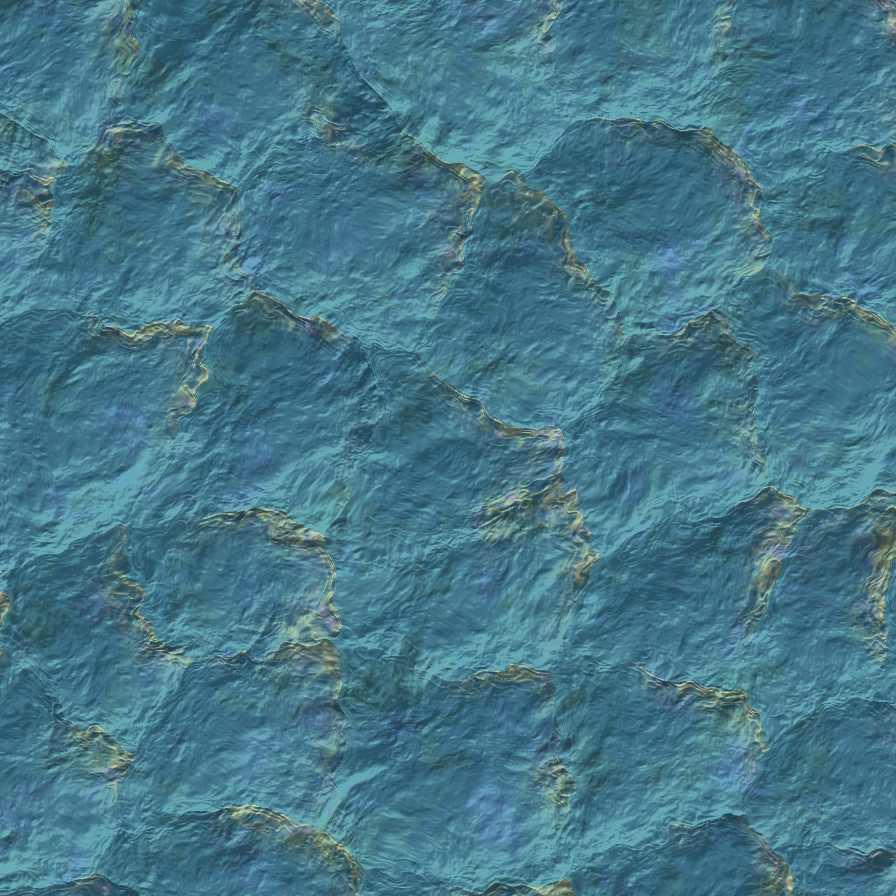
Reproduce this texture procedurally as a three.js fragment shader.

```glsl
varying vec2 vUv;

#define CELLS 4.8
#define BOWL_DEPTH 0.46
#define CRINKLE_DEPTH 0.074
#define CRINKLE_SCALE 3.4
#define LIGHT_DIR vec2(-0.45, 0.89)
#define DEEP vec3(0.155, 0.325, 0.400)
#define TEAL vec3(0.235, 0.440, 0.540)
#define PALE vec3(0.400, 0.665, 0.710)
#define MOSS vec3(0.275, 0.470, 0.460)
#define VIOLET vec3(0.285, 0.410, 0.590)
#define GOLD vec3(0.780, 0.750, 0.500)
#define ROSE vec3(0.680, 0.590, 0.670)

vec2 hash2(vec2 p) {
  p = vec2(dot(p, vec2(127.1, 311.7)), dot(p, vec2(269.5, 183.3)));
  return fract(sin(p) * 43758.545);
}

// Gradient noise, roughly -0.7 to 0.7
float noise(vec2 p) {
  vec2 i = floor(p), f = fract(p);
  vec2 u = f * f * f * (f * (f * 6.0 - 15.0) + 10.0);
  vec2 e = vec2(1.0, 0.0);
  float a = dot(hash2(i) * 2.0 - 1.0, f);
  float b = dot(hash2(i + e.xy) * 2.0 - 1.0, f - e.xy);
  float c = dot(hash2(i + e.yx) * 2.0 - 1.0, f - e.yx);
  float d = dot(hash2(i + e.xx) * 2.0 - 1.0, f - e.xx);
  return mix(mix(a, b, u.x), mix(c, d, u.x), u.y);
}

vec2 noise2(vec2 p) {
  return vec2(noise(p), noise(p + 37.0));
}

// Layered sines bend the cells, noise frays their borders
vec2 warp(vec2 p) {
  p += 0.14 * sin(p.yx * vec2(1.7, 2.1) + vec2(0.6, 2.0));
  p += 0.05 * sin(p.yx * vec2(4.3, 3.7) + vec2(1.9, 0.4));
  return p + 0.13 * noise2(p * 3.0) + 0.07 * noise2(p * 9.0 + 5.0);
}

// Cellular noise: nearest distance, gap to the second, offset from the centre
vec4 cellular(vec2 p) {
  vec2 base = floor(p), offset = vec2(0.0);
  float nearest = 8.0, second = 8.0;
  for (int y = -1; y <= 1; y++) {
    for (int x = -1; x <= 1; x++) {
      vec2 cell = base + vec2(float(x), float(y));
      vec2 r = p - cell - 0.1 - 0.8 * hash2(cell);
      float d = length(r);
      if (d < nearest) {
        second = nearest;
        nearest = d;
        offset = r;
      } else {
        second = min(second, d);
      }
    }
  }
  return vec4(nearest, second - nearest, offset);
}

// Creased folds, turned and refined with each octave
float crinkle(vec2 p) {
  p += 0.16 * noise2(p * 2.3 + 3.0);
  p = mat2(0.80, -0.60, 0.60, 0.80) * p * vec2(1.0, 1.15) * CRINKLE_SCALE;
  float sum = 0.0, amp = 1.0;
  for (int i = 0; i < 4; i++) {
    float n = noise(p);
    sum += amp * (0.4 * n - sqrt(n * n + 0.001));
    p = mat2(0.90, 0.44, -0.44, 0.90) * p * 2.1 + 11.3;
    amp *= 0.54;
  }
  return sum;
}

// Thin bright line along each zero crossing of the noise
float strand(vec2 p) {
  return pow(max(1.0 - 2.0 * abs(noise(p)), 0.0), 4.0);
}

// Branching fibres that run along the cell borders
float fibres(vec2 p, vec4 c) {
  float angle = atan(c.w, c.z);
  vec2 along = vec2(c.y * 6.5, angle * 2.2) + 0.55 * noise2(p * 6.0) + 0.3 * noise2(p * 15.0);
  return max(strand(along), 0.9 * strand(along * 1.9 + 7.0));
}

float height(vec2 p) {
  vec4 c = cellular(warp(p));
  float rim = exp(-c.y * 5.0);
  float bowl = BOWL_DEPTH * c.x * c.x;
  return bowl + CRINKLE_DEPTH * (0.8 + 0.9 * rim) * crinkle(p) + 0.016 * rim * fibres(p, c);
}

void main() {
  vec2 p = vUv * CELLS + vec2(3.0, 7.0);
  vec4 c = cellular(warp(p));

  // Relief lighting
  vec2 e = vec2(0.008, 0.0);
  float h = height(p);
  vec2 slope = vec2(height(p + e.xy) - h, height(p + e.yx) - h) / e.x;
  float shade = clamp(0.48 - 0.56 * dot(slope, LIGHT_DIR), 0.0, 1.0);
  vec3 color = mix(DEEP, TEAL, smoothstep(0.02, 0.52, shade));
  color = mix(color, PALE, smoothstep(0.44, 1.05, shade));

  // Drifting mineral tints keep the relief contrast
  float light = 0.5 + 1.0 * shade;
  float moss = smoothstep(-0.05, 0.4, noise(p * 2.4 + 9.0) + 0.5 * noise(p * 9.0));
  float violet = smoothstep(0.05, 0.5, noise(p * 3.1 + 60.0) + 0.5 * noise(p * 11.0));
  color = mix(color, MOSS * light, 0.55 * moss);
  color = mix(color, VIOLET * light, 0.45 * violet);

  // Iridescent fibres gather on the upper right rims
  vec2 outward = c.zw / max(c.x, 0.001);
  float facing = smoothstep(0.1, 0.85, dot(outward, vec2(0.83, 0.56)));
  float rim = exp(-c.y * c.y * 18.0);
  float patches = smoothstep(-0.35, 0.1, noise(p * 1.7 + 23.0));
  float fibre = fibres(p, c);
  float hue = smoothstep(-0.05, 0.4, noise(p * 10.0 + 80.0));
  vec3 glint = mix(GOLD, ROSE, hue) * (0.6 + 0.6 * shade);
  color *= 1.0 - 0.18 * rim * facing * (1.0 - fibre);
  color = mix(color, PALE, 0.45 * rim * fibre * (1.0 - facing));
  color = mix(color, glint, 0.85 * rim * fibre * facing * patches);

  gl_FragColor = vec4(color, 1.0);
}
```
